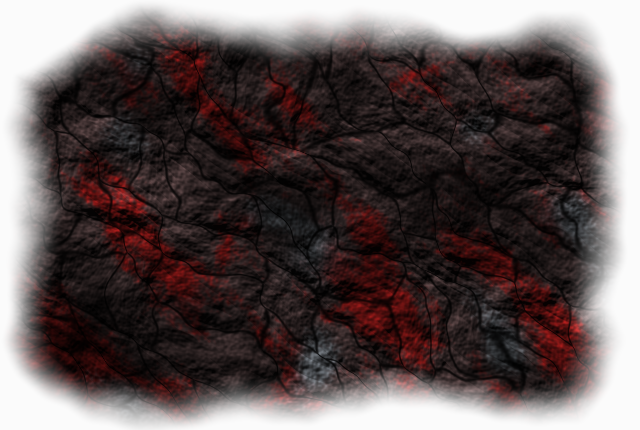
This texture is drawn by a WebGL 1 fragment shader. Its source:

```glsl
precision highp float;
// Dark cracked rock stained with red, fading softly into a white border.
uniform vec2 u_resolution;

const vec3 PAPER = vec3(0.985);
const vec3 STONE = vec3(0.32, 0.245, 0.245);
const vec3 STAIN = vec3(0.56, 0.075, 0.07);
const vec3 MINERAL = vec3(0.40, 0.45, 0.48);
const vec2 LUMPS = vec2(10.0, 9.0);       // boulders per tile
const vec2 GRAIN = vec2(11.0, 8.0);       // coarsest surface detail per tile
const vec2 TO_LIGHT = vec2(-0.0016, 0.0036);
const float AMBIENT = 0.46;
const float RELIEF = 5.5;
const float FADE = 0.062;                 // half width of the soft rim
const vec2 PATCH_CENTER = vec2(0.493, 0.495);
const vec2 PATCH_HALF = vec2(0.443, 0.428);
const float PATCH_ROUND = 0.15;

vec2 hash2(vec2 p) {
  vec3 q = fract(p.xyx * vec3(0.1031, 0.1030, 0.0973));
  q += dot(q, q.yzx + 33.33);
  return fract((q.xx + q.yz) * q.zy);
}

// Gradient at a lattice corner, dotted with the offset from it.
float corner(vec2 cell, vec2 offset, vec2 period, float seed) {
  float a = 6.2832 * hash2(mod(cell, period) + seed).x;
  return dot(vec2(cos(a), sin(a)), offset);
}

// Gradient noise that wraps after one tile.
float noise(vec2 uv, vec2 period, float seed) {
  vec2 p = uv * period;
  vec2 i = floor(p), f = p - i;
  vec2 w = f * f * f * (f * (f * 6.0 - 15.0) + 10.0);
  vec2 e = vec2(1.0, 0.0);
  float low = mix(corner(i, f, period, seed), corner(i + e, f - e, period, seed), w.x);
  float high = mix(corner(i + e.yx, f - e.yx, period, seed),
                   corner(i + 1.0, f - 1.0, period, seed), w.x);
  return 1.4 * mix(low, high, w.y);
}

float fbm(vec2 uv, vec2 period, float seed) {
  float sum = 0.0, amp = 0.5;
  for (int i = 0; i < 5; i++) {
    sum += amp * noise(uv, period, seed);
    period *= 2.0;
    amp *= 0.54;
    seed += 17.0;
  }
  return sum;
}

// Gap between the two nearest boulder centres: zero along the cracks.
float crackDistance(vec2 uv) {
  vec2 p = uv * LUMPS;
  vec2 base = floor(p);
  float first = 8.0, second = 8.0;
  for (int y = -1; y <= 1; y++) {
    for (int x = -1; x <= 1; x++) {
      vec2 cell = base + vec2(float(x), float(y));
      float d = length(cell + 0.1 + 0.8 * hash2(mod(cell, LUMPS) + 61.0) - p);
      second = min(second, max(first, d));
      first = min(first, d);
    }
  }
  return second - first;
}

// Whole-number shear: lays features along the falling diagonal, still tiling.
vec2 slant(vec2 uv) {
  return vec2(uv.x, uv.y + uv.x);
}

// Returns surface height and crack distance.
vec2 rock(vec2 uv) {
  vec2 bend = vec2(noise(uv, vec2(6.0, 5.0), 3.0), noise(uv, vec2(7.0, 5.0), 9.0));
  vec2 chip = vec2(noise(uv, vec2(26.0, 18.0), 5.0), noise(uv, vec2(24.0, 19.0), 7.0));
  float gap = crackDistance(slant(uv + 0.055 * bend + 0.012 * chip));
  float detail = fbm(uv + 0.02 * bend, GRAIN, 21.0);
  float strata = abs(noise(slant(uv + 0.02 * bend), vec2(12.0, 26.0), 31.0));
  return vec2(0.30 * smoothstep(0.0, 0.6, gap) + 0.85 * detail + 0.16 * strata, gap);
}

// Signed distance to the ragged patch, in canvas heights.
float patchDistance(vec2 uv, float aspect) {
  vec2 scale = vec2(aspect, 1.0);
  vec2 p = (uv - PATCH_CENTER) * scale;
  vec2 q = abs(p) - PATCH_HALF * scale + PATCH_ROUND;
  float d = length(max(q, 0.0)) + min(max(q.x, q.y), 0.0) - PATCH_ROUND;
  d = max(d, dot(p, vec2(-0.52, 0.854)) - 0.60);
  vec2 notch = (uv - vec2(0.63, 0.04)) * vec2(11.0, 7.0);
  vec2 dip = (uv - vec2(0.74, 0.97)) * vec2(14.0, 8.0);
  d += 0.06 * exp(-dot(notch, notch)) + 0.04 * exp(-dot(dip, dip));
  return d + 0.035 * noise(uv, vec2(6.0, 4.0), 41.0) + 0.012 * noise(uv, vec2(17.0, 12.0), 43.0);
}

void main() {
  vec2 uv = gl_FragCoord.xy / u_resolution;
  float aspect = u_resolution.x / u_resolution.y;

  // Relief lighting and dark cracks
  vec2 surface = rock(uv);
  float facing = surface.x - rock(uv + TO_LIGHT / vec2(aspect, 1.0)).x;
  float light = clamp(AMBIENT + RELIEF * facing, 0.04, 1.2);
  float broad = fbm(uv, vec2(4.0, 3.0), 71.0);
  light *= clamp(0.9 + 1.1 * broad, 0.35, 1.4);
  float crackWidth = 0.07 + 0.16 * max(noise(uv, vec2(7.0, 6.0), 81.0), 0.0);
  light *= mix(0.25, 1.0, smoothstep(0.0, crackWidth, surface.y));

  // Red stains and veins, with a few pale mineral spots
  float speckle = noise(uv, vec2(150.0, 100.0), 91.0);
  float vein = smoothstep(0.13, 0.0, abs(noise(uv, vec2(5.0, 4.0), 101.0)));
  float stain = fbm(slant(uv), vec2(6.0, 5.0), 111.0) + 0.16 * vein + 0.12 * speckle;
  vec3 color = mix(STONE, STAIN, 0.9 * smoothstep(-0.02, 0.36, stain));
  vec2 spot = (uv - vec2(0.49, 0.41)) * vec2(24.0, 15.0);
  float mineral = smoothstep(0.34, 0.65, noise(uv, vec2(7.0, 5.0), 121.0) + 0.1 * speckle);
  mineral = max(mineral, exp(-dot(spot, spot)));
  color = mix(color, MINERAL, 0.75 * mineral) * light * (1.0 + 0.3 * speckle);

  float cover = 1.0 - smoothstep(-FADE, FADE, patchDistance(uv, aspect));
  gl_FragColor = vec4(mix(PAPER, color, cover), 1.0);
}
```
